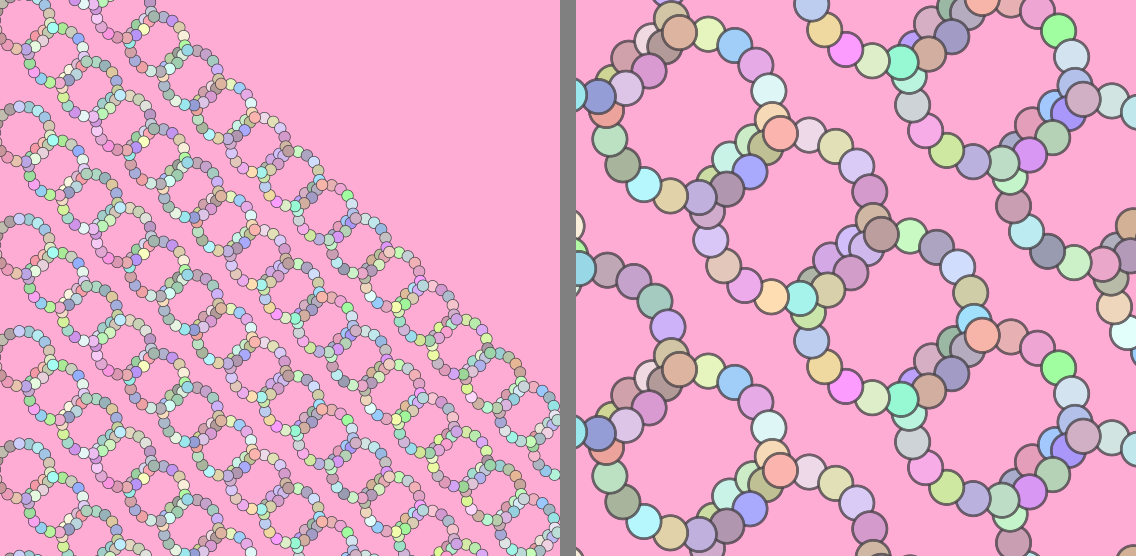
Left: the whole. Right: its middle third, enlarged.
Reproduce this pattern procedurally as a Shadertoy shader.

```glsl
#define STEP 0.0605         // diagonal offset between linked rings
#define CHAIN_GAP 0.2020    // vertical distance between chains
#define FIRST_RING vec2(0.0407, -0.1627)  // measured from the top left
#define RING_RADIUS 0.0498
#define BEAD_RADIUS 0.0103
#define BEADS 18
#define LEAD_ANGLE 1.69
#define LINE_WIDTH 0.0017
#define BACKGROUND vec3(1.0, 0.675, 0.835)
#define OUTLINE vec3(0.27, 0.25, 0.27)
#define DARKEST 0.58

const float TAU = 6.2831853;

vec3 hash32(vec2 p) {
    vec3 q = fract(vec3(p.xyx) * vec3(0.1031, 0.1030, 0.0973));
    q += dot(q, q.yxz + 33.33);
    return fract((q.xxy + q.yzz) * q.zyx);
}

// Offset from the nearest ring centre in a column; y points up.
vec2 ringOffset(vec2 p, float column) {
    vec2 center = FIRST_RING + column * STEP;
    float chain = max(0.0, round((1.0 - p.y - center.y) / CHAIN_GAP));
    center.y = 1.0 - center.y - chain * CHAIN_GAP;
    return p - center;
}

// Pastel disc with a thin dark rim.
vec3 paintBead(vec3 color, vec2 q, float column, int bead, float px) {
    float angle = LEAD_ANGLE - TAU * float(bead) / float(BEADS);
    float d = length(q - RING_RADIUS * vec2(cos(angle), sin(angle))) - BEAD_RADIUS;
    vec3 pastel = mix(vec3(DARKEST), vec3(1.0), hash32(vec2(column + 3.0, float(bead) + 11.0)));
    float fill = 1.0 - smoothstep(-0.5 * px, 0.5 * px, d);
    float rim = 1.0 - smoothstep(-0.5 * px, 0.5 * px, abs(d) - 0.5 * LINE_WIDTH);
    return mix(mix(color, pastel, fill), OUTLINE, 0.75 * rim);
}

void mainImage(out vec4 fragColor, in vec2 fragCoord) {
    float px = 1.0 / iResolution.y;
    vec2 p = fragCoord * px;
    vec3 color = BACKGROUND;
    float nearest = round((p.x - FIRST_RING.x) / STEP);

    // Rings from lower right to upper left, beads clockwise
    for (int n = 1; n >= -1; n--) {
        float column = nearest + float(n);
        if (column < 0.0) continue;
        vec2 q = ringOffset(p, column);
        if (abs(length(q) - RING_RADIUS) > BEAD_RADIUS + LINE_WIDTH + px) continue;
        for (int bead = 1; bead < BEADS; bead++)
            color = paintBead(color, q, column, bead, px);
    }

    // Lead beads close each ring on top of its neighbour
    for (int n = 1; n >= -1; n--) {
        float column = nearest + float(n);
        if (column >= 0.0)
            color = paintBead(color, ringOffset(p, column), column, 0, px);
    }

    fragColor = vec4(color, 1.0);
}
```
